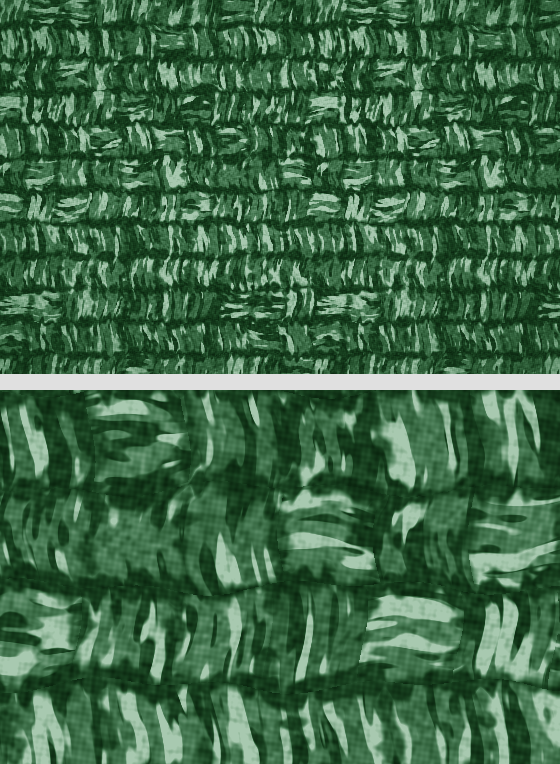
Top, the full canvas; bottom, a detail of the centre.
Reproduce this texture procedurally as a Shadertoy shader.

```glsl
// Dry-brushed green basket weave: ragged blocks of strokes between dark wavering seams.

const float TAU = 6.2831853;
const float REPEAT = 10.0; // columns before the pattern starts again

float hash(vec2 p) {
    vec3 q = fract(vec3(p.xyx) * 0.1031);
    q += dot(q, q.yzx + 33.33);
    return fract((q.x + q.y) * q.z);
}

// Stretched value noise that wraps horizontally after REPEAT cells.
float brush(vec2 p, vec2 freq, float seed) {
    vec2 q = p * freq;
    vec2 i = floor(q), f = fract(q);
    f = f * f * (3.0 - 2.0 * f);
    float wrap = REPEAT * freq.x;
    float x0 = mod(i.x, wrap), x1 = mod(i.x + 1.0, wrap);
    float y = i.y + seed * 71.0;
    return mix(mix(hash(vec2(x0, y)), hash(vec2(x1, y)), f.x),
               mix(hash(vec2(x0, y + 1.0)), hash(vec2(x1, y + 1.0)), f.x), f.y);
}

// Broad strokes broken by finer bristles; upright or lying flat.
float strokes(vec2 p, bool flatLying, float seed) {
    vec2 broad = vec2(8.0, 1.6), bristle = vec2(15.0, 4.0);
    if (flatLying) {
        broad = broad.yx;
        bristle = bristle.yx;
    }
    return 0.6 * brush(p, broad, seed) + 0.4 * brush(p, bristle, seed + 1.0);
}

// Ramp from deep shadow to pale green.
vec3 greenRamp(float tone) {
    vec3 greens[6] = vec3[6](
        vec3(0.04, 0.15, 0.06), vec3(0.09, 0.25, 0.12), vec3(0.18, 0.37, 0.22),
        vec3(0.30, 0.50, 0.35), vec3(0.47, 0.64, 0.51), vec3(0.66, 0.79, 0.69));
    float t = clamp(tone, 0.0, 4.999);
    int k = int(t);
    return mix(greens[k], greens[k + 1], fract(t));
}

void mainImage(out vec4 fragColor, in vec2 fragCoord) {
    vec2 uv = fragCoord / iResolution.y;
    vec2 p = uv * vec2(11.77, 11.4) + vec2(0.2, 0.4);

    // Wavering rows, each shifted a little sideways.
    p.y += 0.05 * sin(TAU * p.x * 0.3 + p.y * 1.9) + 0.04 * sin(TAU * p.x * 0.7 - p.y * 2.7);
    p.x += 0.06 * sin(p.y * 4.1) + 0.35 * (hash(vec2(floor(p.y), 5.0)) - 0.5);
    vec2 cell = vec2(mod(floor(p.x), REPEAT), floor(p.y));
    vec2 f = fract(p);
    float cellRandom = hash(cell + 17.0);
    bool flatLying = cellRandom > 0.78;

    // Ragged seams: strong between rows, fainter between columns.
    vec2 edge = 0.5 - abs(f - 0.5);
    float rowRag = 0.24 * (brush(p, vec2(9.0, 3.0), 2.0) - 0.5);
    float columnRag = 0.22 * (brush(p, vec2(4.0, 9.0), 3.0) - 0.5);
    float rowSeam = 1.0 - smoothstep(0.05, 0.16, edge.y + rowRag);
    float columnSeam = 1.0 - smoothstep(0.01, 0.12, edge.x + columnRag);
    float seam = max(rowSeam, 0.75 * columnSeam);

    // Dark and pale strokes over a middle green, gathered in patches.
    float patchiness = brush(p, vec2(1.5, 1.7), 4.0) - 0.5;
    float darkStroke = strokes(p, flatLying, 6.0) + 0.10 * patchiness;
    float paleStroke = strokes(p, flatLying, 9.0) + 0.16 * patchiness;
    float tone = 2.4 + 0.7 * (cellRandom - 0.5);
    tone = mix(tone, 0.7, 0.9 * smoothstep(0.47, 0.38, darkStroke));
    tone = mix(tone, 4.8, 0.92 * smoothstep(0.56, 0.66, paleStroke));
    tone = mix(tone, 0.6, 0.92 * seam);

    // Speckle and fine diagonal threads.
    tone += 1.3 * (brush(p, vec2(16.0, 16.0), 12.0) - 0.5);
    tone += 0.22 * sin(TAU * dot(uv, vec2(110.0, 80.0))) * sin(TAU * dot(uv, vec2(-80.0, 110.0)));

    // Darkened corners.
    vec2 fromCentre = fragCoord / iResolution.xy - 0.5;
    tone *= 1.1 - 0.65 * dot(fromCentre, fromCentre);
    fragColor = vec4(greenRamp(tone), 1.0);
}
```
